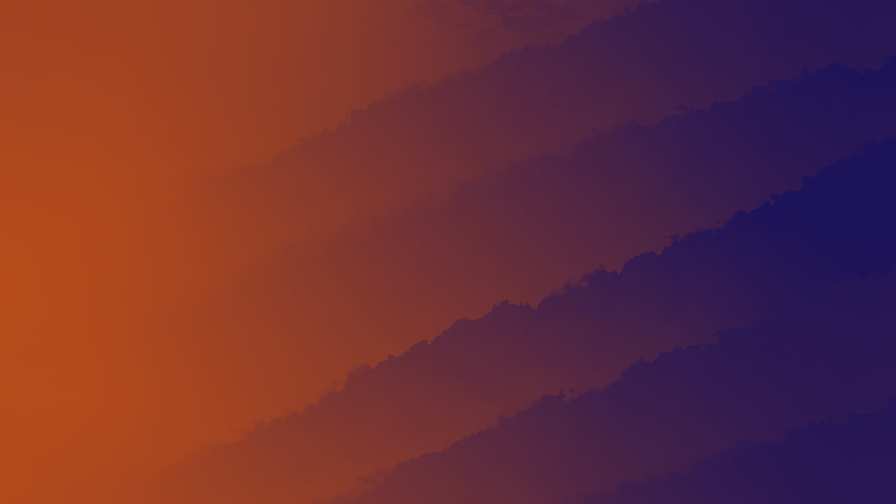
Reproduce this background procedurally as a WebGL 2 fragment shader.

```glsl
#version 300 es
precision highp float;
// Diagonal painted bands over a warm-to-indigo sweep.
// A single tone value is built from a horizontal ramp, ragged sawtooth bands
// and soft mottling, then mapped onto a two-colour palette.

uniform vec2 u_resolution;
out vec4 fragColor;

#define ORANGE vec3(0.73, 0.30, 0.095)
#define INDIGO vec3(0.09, 0.065, 0.355)
#define BAND_CONTRAST 0.08
#define EDGE_ROUGHNESS 0.055
#define EDGE_SOFTNESS 0.004
#define MOTTLE 0.035
#define BAND_COUNT 5

// Each band edge: height at centre, slope, curvature, tone shift at the right.
const vec4 BANDS[BAND_COUNT] = vec4[](
    vec4( 0.850, 0.390,  0.000,  0.00),
    vec4( 0.625, 0.375, -0.094,  0.05),
    vec4( 0.342, 0.435,  0.000,  0.08),
    vec4( 0.113, 0.450, -0.050, -0.02),
    vec4(-0.070, 0.310,  0.000,  0.00));

// Each band edge: relative contrast, x where it turns crisp, sway.
const vec3 EDGES[BAND_COUNT] = vec3[](
    vec3(0.85, 0.70, 0.008), vec3(0.50, 1.35, 0.000), vec3(1.20, 0.65, 0.012),
    vec3(0.85, 0.95, 0.000), vec3(0.45, 1.40, 0.000));

float hash(vec2 p) {
    vec3 q = fract(vec3(p.xyx) * 0.1031);
    q += dot(q, q.yzx + 33.33);
    return fract((q.x + q.y) * q.z);
}

float noise(vec2 p) {
    vec2 cell = floor(p), f = fract(p);
    f = f * f * (3.0 - 2.0 * f);
    return mix(mix(hash(cell), hash(cell + vec2(1, 0)), f.x),
               mix(hash(cell + vec2(0, 1)), hash(cell + vec2(1, 1)), f.x), f.y);
}

float fbm(vec2 p) {
    float sum = 0.0, weight = 0.5;
    for (int i = 0; i < 4; i++) {
        sum += weight * noise(p);
        p = mat2(1.6, 1.2, -1.2, 1.6) * p + 7.3;
        weight *= 0.5;
    }
    return sum;
}

float edgeHeight(int i, float d) {
    vec4 band = BANDS[i];
    return band.x + d * (band.y + band.z * d) - EDGES[i].z * (1.0 - cos(7.0 * d));
}

// Dark below each edge, lightening toward the next one.
float bandTone(vec2 p, float centre) {
    float d = p.x - centre;
    float right = smoothstep(1.2, 1.75, p.x);
    float strength = BAND_CONTRAST * smoothstep(0.1, 0.85, p.x) * (1.0 - 0.55 * right);
    float rough = EDGE_ROUGHNESS * (fbm(p * 62.0) - 0.47)
                + 0.5 * EDGE_ROUGHNESS * (noise(p * 15.0) - 0.5);
    float patchy = 0.35 * smoothstep(0.45, 0.8, noise(p * 9.0 + 4.0));
    float tone = -0.4 * strength;
    for (int i = 0; i < BAND_COUNT; i++) {
        int j = min(i + 1, BAND_COUNT - 1);
        float top = edgeHeight(i, d);
        float next = j > i ? edgeHeight(j, d) : top - 0.25;
        float depth = top - p.y + rough;
        float across = clamp(depth / max(top - next, 0.05), 0.0, 1.0);
        float shade = strength * mix(EDGES[i].x, -EDGES[j].x, across) + BANDS[i].w * right;
        float blur = 1.0 - smoothstep(EDGES[i].y - 0.5, EDGES[i].y, p.x);
        float softness = EDGE_SOFTNESS + 0.034 * max(blur, patchy);
        tone = mix(tone, shade, smoothstep(-softness, softness, depth));
    }
    return tone;
}

void main() {
    vec2 p = gl_FragCoord.xy / u_resolution.y;
    float aspect = u_resolution.x / u_resolution.y;

    // Horizontal sweep, glowing most at the lower middle of the left side.
    float tone = 0.05 + 0.85 * smoothstep(0.0, aspect, p.x);
    float left = 1.0 - smoothstep(0.0, 0.75, p.x);
    tone += left * (0.13 * smoothstep(0.45, 1.0, p.y) - 0.03);
    tone += 0.04 * left * (1.0 - smoothstep(0.0, 0.25, p.y));

    tone += bandTone(p, 0.5 * aspect);

    // Broad stains and fine grain.
    tone += MOTTLE * (fbm(p * 5.0) - 0.47) + 0.4 * MOTTLE * (fbm(p * 24.0) - 0.47);

    // Broken dark flecks along the top.
    vec2 q = (p - vec2(0.55 * aspect, 0.98)) / vec2(0.18, 0.06);
    float flecks = smoothstep(0.42, 0.54, fbm(p * vec2(30.0, 60.0)));
    tone += 0.06 * exp(-dot(q, q)) * (0.4 + flecks);

    fragColor = vec4(mix(ORANGE, INDIGO, clamp(tone, 0.0, 0.96)), 1.0);
}
```
